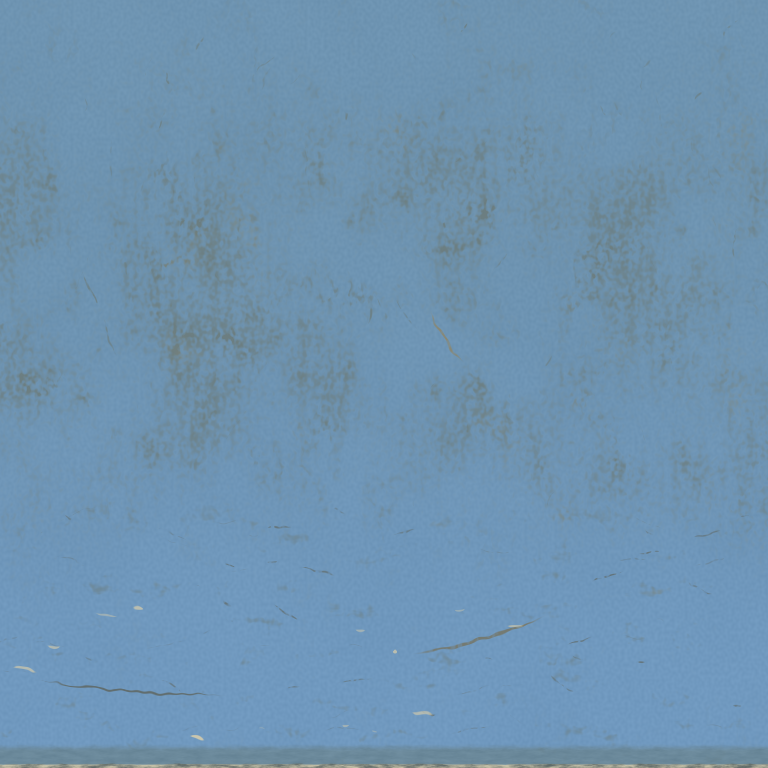
This texture is drawn by a WebGL 1 fragment shader. Its source:

```glsl
precision highp float;
uniform vec2 u_resolution;

const vec3 PAINT_TOP = vec3(0.432, 0.582, 0.700);
const vec3 PAINT_LOW = vec3(0.438, 0.598, 0.748);
const vec3 GRIME = vec3(0.420, 0.478, 0.470);
const vec3 OCHRE = vec3(0.570, 0.510, 0.360);
const vec3 SCRATCH = vec3(0.370, 0.400, 0.380);
const vec3 CREAM = vec3(0.840, 0.800, 0.670);
const vec3 LEDGE = vec3(0.415, 0.525, 0.580);

vec2 hash2(vec2 p) {
  vec3 q = fract(p.xyx * vec3(0.1031, 0.1030, 0.0973));
  q += dot(q, q.yzx + 33.33);
  return fract((q.xx + q.yz) * q.zy);
}

float cornerSlope(vec2 cell, vec2 offset) {
  float a = 6.2832 * hash2(cell).x;
  return dot(vec2(cos(a), sin(a)), offset);
}

float gradientNoise(vec2 p) {
  vec2 i = floor(p), f = fract(p);
  vec2 u = f * f * f * (f * (f * 6.0 - 15.0) + 10.0);
  vec2 e = vec2(1.0, 0.0);
  float low = mix(cornerSlope(i, f), cornerSlope(i + e, f - e), u.x);
  float high = mix(cornerSlope(i + e.yx, f - e.yx), cornerSlope(i + e.xx, f - e.xx), u.x);
  return mix(low, high, u.y);
}

float fbm(vec2 p) {
  float sum = 0.0, gain = 0.6;
  for (int i = 0; i < 4; i++) {
    sum += gain * gradientNoise(p);
    p = p * 2.03 + 17.3;
    gain *= 0.55;
  }
  return sum;
}

// Tapered, slightly bent line centred at c
float stroke(vec2 p, vec2 c, float angle, float halfLength, float width, float bend, float aa) {
  float s = sin(angle), k = cos(angle);
  vec2 q = vec2(k * (p.x - c.x) + s * (p.y - c.y), k * (p.y - c.y) - s * (p.x - c.x));
  float t = q.x / halfLength;
  float d = abs(q.y - bend * (t * t - 0.4)) - width * (1.0 - t * t);
  return (1.0 - smoothstep(-aa, aa, d)) * (1.0 - smoothstep(0.6, 1.0, abs(t)));
}

// Random strokes inside a horizontal band
float scatter(vec2 p, float count, float seed, vec2 band, float angle, float spread,
              float size, float width, float aa) {
  float cover = 0.0;
  for (int i = 0; i < 64; i++) {
    float n = float(i);
    if (n >= count) break;
    vec2 place = hash2(vec2(n + 3.0, seed));
    vec2 shape = hash2(vec2(n + 71.0, seed + 5.0));
    vec2 look = hash2(vec2(n + 139.0, seed + 9.0));
    vec2 c = vec2(place.x, mix(band.x, band.y, place.y));
    float mark = stroke(p, c, angle + spread * (shape.x - 0.5), size * (0.3 + 1.2 * shape.y * shape.y),
                        width * (0.3 + look.x), size * 0.3 * (look.y - 0.5), aa);
    cover = max(cover, mark * (0.25 + 0.75 * look.x * look.x));
  }
  return cover;
}

void main() {
  vec2 p = gl_FragCoord.xy / u_resolution;
  float aa = max(0.75 / min(u_resolution.x, u_resolution.y), 0.0010);
  vec2 rough = p + 0.004 * vec2(gradientNoise(p * 60.0), gradientNoise(p * 60.0 + 31.0));

  // Soft, slightly uneven paint
  vec3 color = mix(PAINT_LOW, PAINT_TOP, smoothstep(0.05, 0.75, p.y));
  float grain = gradientNoise(p * vec2(230.0, 190.0));
  color += 0.014 * fbm(p * 5.0 + 40.0) + 0.026 * grain;

  // Broad haze of fine flecks, with wispy darker clumps
  float band = smoothstep(0.20, 0.48, p.y) * (1.0 - 0.75 * smoothstep(0.68, 0.98, p.y));
  float density = band * smoothstep(-0.45, 0.40, fbm(p * vec2(5.5, 4.5) + 8.0));
  float streak = gradientNoise(p * vec2(95.0, 13.0));
  float clump = fbm(rough * vec2(23.0, 17.0) + 60.0);
  float fine = gradientNoise(rough * vec2(150.0, 115.0) + 5.0);
  float fleck = 0.6 * fine + 0.5 * grain + 0.3 * streak;
  float speckle = smoothstep(-0.20, 0.60, fleck + 0.45 * clump + 0.5 * (density - 0.5));
  float wisp = 1.0 - smoothstep(0.02, 0.13, abs(fbm(rough * vec2(30.0, 18.0) + 150.0)));
  float patches = smoothstep(0.02, 0.42, fbm(p * vec2(11.0, 9.0) + 200.0));
  float rubbed = wisp * patches * (0.15 + 0.85 * band) * smoothstep(-0.35, 0.30, fleck);
  float grime = density * (0.08 + 0.62 * speckle) + 0.50 * rubbed;
  float smudge = smoothstep(0.18, 0.60, clump + 0.3 * fleck) * (0.25 + 0.75 * band);
  grime += 0.28 * smudge * (0.4 + speckle);
  float scuff = smoothstep(0.20, 0.58, fbm(rough * vec2(13.0, 32.0) + 90.0) + 0.25 * fine);
  grime += 0.48 * scuff * (1.0 - smoothstep(0.26, 0.42, p.y));
  float rust = smoothstep(0.15, 0.50, fbm(p * vec2(11.0, 8.0) + 120.0));
  color = mix(color, mix(GRIME, OCHRE, 0.5 * rust), clamp(grime, 0.0, 0.85));

  // Steep rubs above, flat scratches and chips below, all broken by the grain
  float broken = smoothstep(-0.40, 0.25, fine + 0.5 * grain);
  float rubs = scatter(rough, 64.0, 11.0, vec2(0.34, 0.97), 1.40, 1.6, 0.024, 0.0011, aa);
  float cuts = scatter(rough, 60.0, 27.0, vec2(0.035, 0.34), -0.05, 1.0, 0.019, 0.0010, aa);
  float chips = scatter(rough, 13.0, 43.0, vec2(0.035, 0.21), -0.05, 0.5, 0.013, 0.0018, aa);
  color = mix(color, GRIME, 0.75 * rubs * broken);
  color = mix(color, SCRATCH, 0.75 * cuts * broken);
  color = mix(color, CREAM, 0.95 * chips);

  // Three long gouges
  float dark = stroke(rough, vec2(0.17, 0.102), -0.08, 0.13, 0.0014, 0.005, aa);
  float brown = stroke(rough, vec2(0.625, 0.170), 0.28, 0.095, 0.0022, 0.006, aa);
  float tan = stroke(rough, vec2(0.580, 0.560), -0.98, 0.042, 0.0015, 0.004, aa);
  color = mix(color, SCRATCH, 0.85 * dark);
  color = mix(color, mix(SCRATCH, OCHRE, 0.45), 0.8 * brown * (0.6 + 0.4 * broken));
  color = mix(color, OCHRE, 0.75 * tan * (0.5 + 0.5 * broken));

  // Dull ledge with a worn lower lip
  float wear = fbm(p * vec2(45.0, 160.0));
  float ledge = 1.0 - smoothstep(0.022, 0.032, p.y + 0.003 * wear);
  color = mix(color, LEDGE + 0.06 * wear, 0.85 * ledge);
  float lip = 1.0 - smoothstep(0.004, 0.004 + 2.0 * aa, p.y + 0.002 * wear);
  color = mix(color, mix(SCRATCH, CREAM, smoothstep(-0.5, 0.5, wear)), 0.85 * lip);

  gl_FragColor = vec4(clamp(color, 0.0, 1.0), 1.0);
}
```
